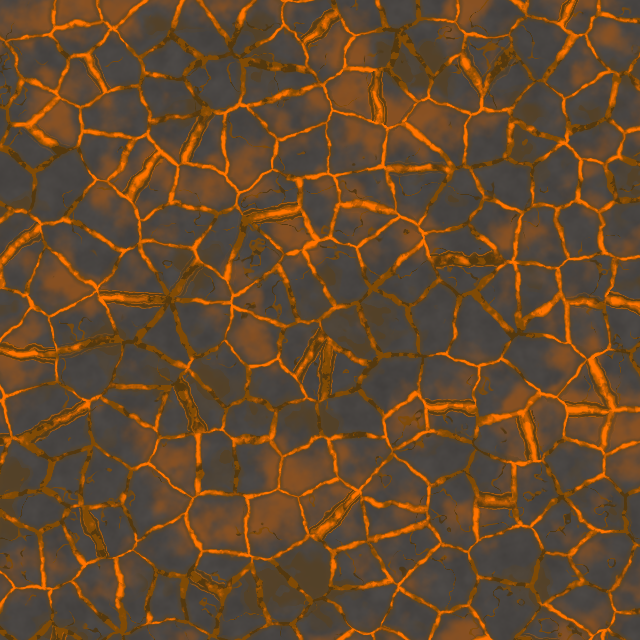
Give the GLSL for this texture, as a three.js fragment shader.

```glsl
// Cooling lava crust: grey plates split by glowing and half-cooled cracks.
// Warped Voronoi borders give the cracks; a cloudy heat field lights them and
// tints the plates; noise contours add hairlines and scorched pools.
#define CELLS 13.5
#define JITTER 1.0
#define CRACK_WIDTH 0.046
#define FISSURE_WIDTH 0.17
#define STRIPE_FREQ 80.0
#define HEAT_SCALE 11.0
#define ROCK vec3(0.282, 0.268, 0.258)
#define SCORCH vec3(0.35, 0.265, 0.15)
#define GLOW vec3(0.63, 0.335, 0.09)
#define EMBER vec3(0.50, 0.29, 0.02)
#define CHAR vec3(0.30, 0.205, 0.06)
#define MOLTEN vec3(1.0, 0.45, 0.0)

varying vec2 vUv;

vec2 hash2(vec2 p) {
  vec3 q = fract(p.xyx * vec3(0.1031, 0.1030, 0.0973));
  q += dot(q, q.yzx + 33.33);
  return fract((q.xx + q.yz) * q.zy);
}

float noise(vec2 p) {
  vec2 i = floor(p), f = fract(p);
  f = f * f * f * (f * (f * 6.0 - 15.0) + 10.0);
  float low = mix(hash2(i).x, hash2(i + vec2(1.0, 0.0)).x, f.x);
  float high = mix(hash2(i + vec2(0.0, 1.0)).x, hash2(i + 1.0).x, f.x);
  return mix(low, high, f.y);
}

float fbm(vec2 p) {
  float sum = 0.0, amp = 0.533;
  for (int i = 0; i < 4; i++) {
    sum += amp * noise(p);
    p = mat2(1.6, 1.2, -1.2, 1.6) * p + 17.3;
    amp *= 0.5;
  }
  return sum;
}

// x: distance to the border of the two nearest sites, y: gap between them
vec2 voronoi(vec2 p) {
  vec2 cell = floor(p), near1 = vec2(9.0), near2 = vec2(9.0);
  for (int y = -2; y <= 2; y++) {
    for (int x = -2; x <= 2; x++) {
      vec2 id = cell + vec2(float(x), float(y));
      vec2 site = id + 0.5 + JITTER * (hash2(id + 71.0) - 0.5) - p;
      if (dot(site, site) < dot(near1, near1)) {
        near2 = near1;
        near1 = site;
      } else if (dot(site, site) < dot(near2, near2)) {
        near2 = site;
      }
    }
  }
  float gap = max(length(near2 - near1), 0.05);
  return vec2((dot(near2, near2) - dot(near1, near1)) / (2.0 * gap), gap);
}

// Thin line along the middle contour of a noise field
float hairline(vec2 p, float width) {
  return 1.0 - smoothstep(width * 0.3, width, abs(fbm(p) - 0.5));
}

void main() {
  vec2 p = vUv * CELLS;
  vec2 warp = vec2(fbm(p * 2.5 + 5.0), fbm(p * 2.5 + 41.0)) - 0.5;
  vec2 edge = voronoi(p + 0.2 * warp);
  float grain = fbm(p * 6.0 + 90.0);
  float heat = fbm(vUv * HEAT_SCALE + 23.0);
  float cold = 1.0 - smoothstep(0.40, 0.56, heat);

  // Plates: mottled rock, cloudy glow, contour-edged pools
  vec3 color = ROCK * (0.90 + 0.20 * fbm(p * 3.0 + 60.0));
  float cloud = heat + 0.22 * (fbm(p * 2.2 + 400.0) - 0.5);
  color = mix(color, GLOW, 0.72 * smoothstep(0.50, 0.80, cloud));
  float pool = fbm(p * 0.9 + 130.0);
  color = mix(color, SCORCH, 0.35 * cold * smoothstep(0.55, 0.59, pool));
  color = mix(color, SCORCH * 0.95, 0.8 * cold * smoothstep(0.64, 0.65, pool));

  // Hairline fractures, broken up by a coarse mask
  float broken = smoothstep(0.47, 0.54, fbm(p * 1.1 + 200.0));
  float hair = hairline(p * 1.1 + 160.0, 0.015) * broken;
  color = mix(color, mix(EMBER, CHAR, smoothstep(0.52, 0.62, grain)), 0.85 * hair);

  // Scorched halo beside the cracks
  float rough = edge.x + 0.03 * (grain - 0.5);
  float halo = 1.0 - smoothstep(0.05, 0.15, rough);
  color = mix(color, SCORCH, 0.6 * halo);

  // Wide layered fissures where two sites lie close together
  float wide = 1.0 - smoothstep(0.42, 0.56, edge.y);
  float rim = edge.x + 0.10 * (fbm(p * 2.0 + 350.0) - 0.5);
  float fissure = wide * (1.0 - smoothstep(FISSURE_WIDTH - 0.03, FISSURE_WIDTH, rim));
  float stripe = 0.5 + 0.5 * sin(rim * STRIPE_FREQ + 5.0 * grain);
  vec3 layers = mix(CHAR * 1.1, EMBER, stripe);
  layers = mix(layers, MOLTEN, 0.45 * smoothstep(0.7, 1.0, stripe));
  color = mix(color, layers, 0.85 * fissure);

  // Main cracks: molten where hot, speckled ember and char where cold
  float width = CRACK_WIDTH * (0.7 + 0.6 * noise(p * 1.1 + 250.0));
  width *= clamp(0.85 / edge.y, 0.75, 1.6);
  float crack = 1.0 - smoothstep(width - 0.006, width + 0.016, rough);
  float core = 1.0 - smoothstep(width * 0.3, width * 1.0, rough);
  float speck = fbm(p * 5.0 + 300.0);
  float hot = smoothstep(0.36, 0.60, heat + 0.5 * (speck - 0.5));
  vec3 crust = mix(EMBER, CHAR, 0.85 * (1.0 - 0.5 * hot) * smoothstep(0.50, 0.58, grain));
  float streak = 1.0 - 0.4 * smoothstep(0.50, 0.64, grain);
  color = mix(color, mix(crust, MOLTEN, hot * streak * (0.25 + 0.75 * core)), crack);

  gl_FragColor = vec4(color, 1.0);
}
```
